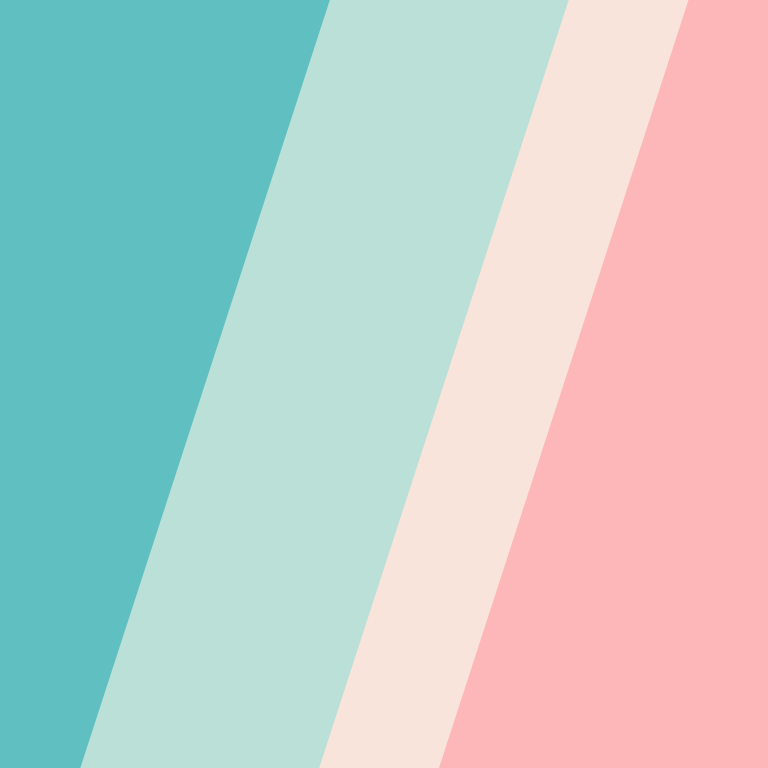
Reproduce this background procedurally as a WebGL 1 fragment shader.

```glsl
precision highp float;
// Four flat pastel bands split by parallel slanted edges.
// Each pixel is projected onto the band normal, then the colours
// are layered from left to right with antialiased steps.

uniform vec2 u_resolution;

const vec3 TEAL  = vec3(0.376, 0.749, 0.757);
const vec3 MINT  = vec3(0.729, 0.878, 0.843);
const vec3 CREAM = vec3(0.973, 0.894, 0.859);
const vec3 PINK  = vec3(0.994, 0.718, 0.722);

const float TILT = radians(18.0); // lean of the edges from vertical

// Signed distance to a slanted edge crossing mid-height at x = middleX.
float edgeDistance(vec2 point, float middleX, float tilt) {
    vec2 normal = vec2(cos(tilt), -sin(tilt));
    return dot(point - vec2(middleX, 0.5), normal);
}

// Covers everything to the right of an edge with a new colour.
vec3 layer(vec3 base, vec3 color, float dist, float pixel) {
    return mix(base, color, clamp(dist / pixel + 0.5, 0.0, 1.0));
}

void main() {
    vec2 point = gl_FragCoord.xy / u_resolution;
    float pixel = 1.0 / min(u_resolution.x, u_resolution.y);

    // Bands from left to right
    vec3 color = TEAL;
    color = layer(color, MINT,  edgeDistance(point, 0.267, TILT), pixel);
    color = layer(color, CREAM, edgeDistance(point, 0.578, TILT), pixel);
    color = layer(color, PINK,  edgeDistance(point, 0.734, TILT), pixel);

    gl_FragColor = vec4(color, 1.0);
}
```
